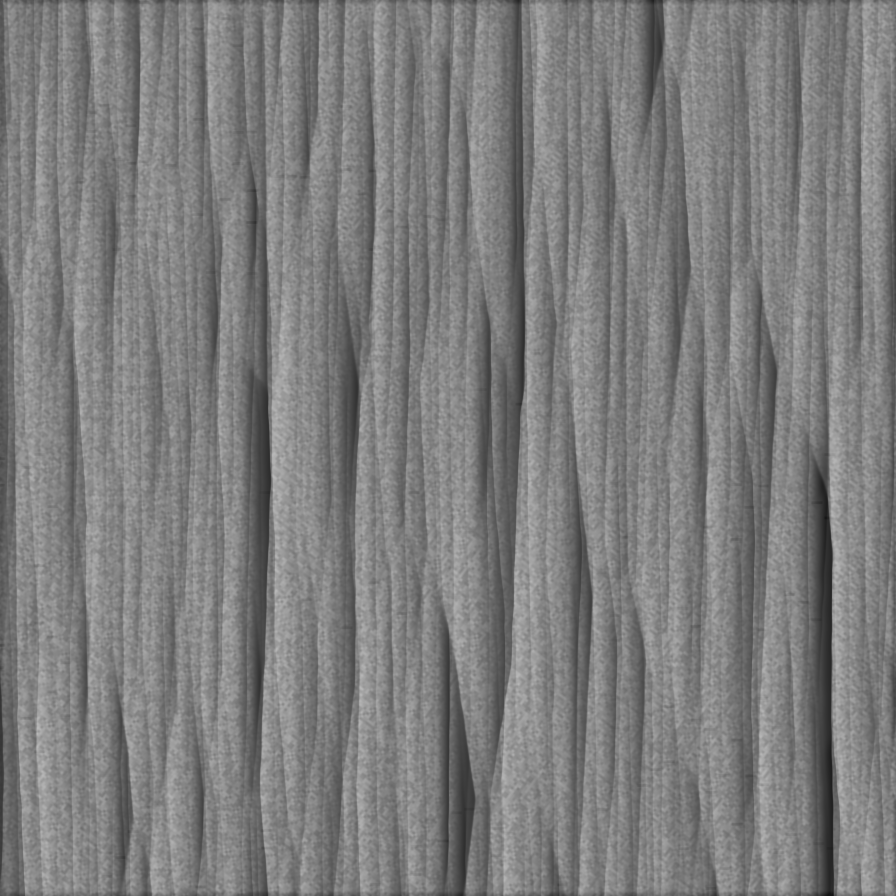
Reproduce this texture procedurally as a three.js fragment shader.

```glsl
// Grey bark relief: overlapping upright spindle plates, fluted and grainy, lit from the left.
varying vec2 vUv;

const float BASE_GREY = 0.523;
const vec2 PLATE_SIZE = vec2(0.056, 0.42);   // broad plates
const vec2 RIB_SIZE = vec2(0.031, 0.30);     // ribs on the plates
const vec2 FLUTE_SIZE = vec2(0.0150, 0.30);  // fine flutes
const float PLATE_TILT = 0.095;
const float RIB_TILT = 0.085;
const float FLUTE_TILT = 0.07;
const float PLATE_SHADOW = 0.18;
const float RIB_SHADOW = 0.09;
const float FLUTE_SHADOW = 0.03;
const float WARP = 0.006;
const float GRAIN_FREQUENCY = 330.0;
const float GRAIN_CONTRAST = 0.14;
const vec2 CRACK_SIZE = vec2(0.015, 0.034);
const float CRACK_SHARE = 0.2;
const float CRACK_DEPTH = 0.05;
const float RIM_WIDTH = 0.007;
const float RIM_DEPTH = 0.10;

float hash(vec2 p) {
  return fract(sin(dot(p, vec2(127.1, 311.7))) * 43758.5453);
}

float noise(vec2 p) {
  vec2 cell = floor(p);
  vec2 f = fract(p);
  f = f * f * (3.0 - 2.0 * f);
  float low = mix(hash(cell), hash(cell + vec2(1.0, 0.0)), f.x);
  float high = mix(hash(cell + vec2(0.0, 1.0)), hash(cell + vec2(1.0)), f.x);
  return mix(low, high, f.y);
}

// Light on a field of stretched domes; the tallest dome at a point wins, with a soft seam.
float domeLight(vec2 p, vec2 size, float seed, float tilt, float shadow, float sharpness) {
  vec2 q = p / size;
  float column = floor(q.x);
  float light = 0.0;
  float total = 0.0;
  for (int i = -2; i <= 2; i++) {
    float x = column + float(i);
    float shift = hash(vec2(x, seed)) * 7.0;
    float row = floor(q.y + shift);
    for (int j = -1; j <= 1; j++) {
      vec2 id = vec2(x, row + float(j)) + seed;
      vec2 jitter = vec2(hash(id), hash(id + 31.7));
      vec2 center = vec2(x, row + float(j) - shift) + jitter;
      vec2 d = q - center;
      float lift = 0.22 * hash(id + 57.3);
      float weight = exp(-sharpness * (dot(d, d) - lift));
      float depth = 0.25 + 0.9 * hash(id + 83.9);
      float slope = clamp(d.x, -0.65, 0.75);
      float shade = -tilt * slope - shadow * depth * smoothstep(0.1, 0.75, slope);
      light += weight * shade;
      total += weight;
    }
  }
  return light / max(total, 1e-30);
}

// Sparse short cross cracks
float crack(vec2 p) {
  vec2 q = p / CRACK_SIZE;
  q.y += 5.0 * hash(vec2(floor(q.x), 4.0));
  vec2 id = floor(q);
  vec2 f = fract(q);
  float present = step(hash(id + 11.0), CRACK_SHARE);
  float line = 1.0 - smoothstep(0.02, 0.07, abs(f.y - 0.2 - 0.6 * hash(id)));
  float ends = smoothstep(0.0, 0.2, f.x) * smoothstep(1.0, 0.8, f.x);
  return present * line * ends;
}

void main() {
  // Gentle sway of the fibres
  vec2 p = vUv + vec2(0.37, 0.21);
  p.x += WARP * (noise(vUv * vec2(6.0, 4.0)) - 0.5);
  p.x += 0.2 * WARP * (noise(vUv * vec2(60.0, 50.0)) - 0.5);

  // Relief from coarse to fine
  float grey = BASE_GREY;
  grey += domeLight(p, PLATE_SIZE, 3.0, PLATE_TILT, PLATE_SHADOW, 60.0);
  grey += domeLight(p, RIB_SIZE, 17.0, RIB_TILT, RIB_SHADOW, 40.0);
  grey += domeLight(p, FLUTE_SIZE, 41.0, FLUTE_TILT, FLUTE_SHADOW, 18.0);

  // Surface wear
  grey -= CRACK_DEPTH * crack(p) * smoothstep(0.3, 0.7, noise(vUv * 5.0 + 9.0));
  grey += 0.04 * (noise(vUv * vec2(5.0, 3.0) + 20.0) - 0.5);
  vec2 turned = mat2(0.8, 0.6, -0.6, 0.8) * vUv;
  float grain = noise(turned * GRAIN_FREQUENCY) - 0.5;
  grey += GRAIN_CONTRAST * grain * smoothstep(0.2, 0.6, grey);

  // Darker rim
  vec2 border = min(vUv, 1.0 - vUv);
  grey -= RIM_DEPTH * (1.0 - smoothstep(0.0, RIM_WIDTH, min(border.x, border.y)));

  gl_FragColor = vec4(vec3(clamp(grey, 0.08, 0.72)), 1.0);
}
```
